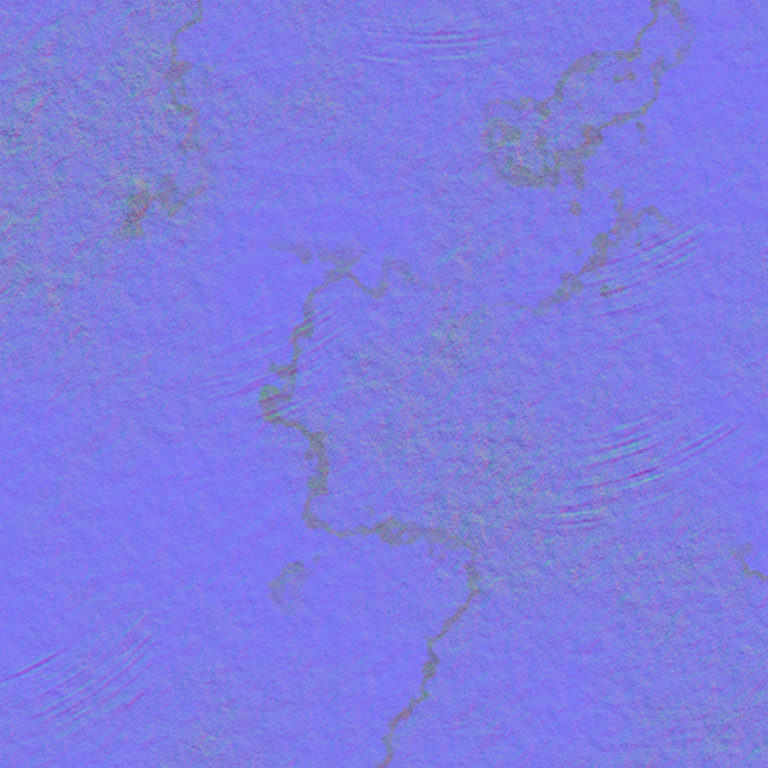
A WebGL 1 fragment shader for this texture map:

```glsl
precision highp float;
// Normal map of worn, trowelled plaster with crumbling cracks and stroke marks.

uniform vec2 u_resolution;

const vec3 SMOOTH_BLUE = vec3(0.496, 0.474, 0.965);
const vec3 WORN_BLUE = vec3(0.503, 0.528, 0.810);
const vec3 CRACK_GREY = vec3(0.480, 0.490, 0.640);
const float SAMPLE_STEP = 1.0 / 512.0;  // spacing of the slope samples
const float GRAIN_SCALE = 60.0;
const float GRAIN_ANGLE = 0.75;
const float GRAIN_STRETCH = 0.8;
const float SMOOTH_RELIEF = 0.40;
const float WORN_RELIEF = 1.05;
const float SLOPE_DULLING = 0.6;        // blue lost on steep grains
const float LAYER_SCALE = 1.9;
const float CRACK_WIDTH = 0.015;
const int STROKE_COUNT = 5;
const vec2 STROKE_START = vec2(0.83, 0.38);
const vec2 STROKE_STRIDE = vec2(0.7549, 0.5698);
const vec2 STROKE_SIZE = vec2(0.14, 0.085);
const float STROKE_LINES = 185.0;
const float STROKE_BEND = 1.1;

float hash(vec2 p) {
  vec3 q = fract(vec3(p.xyx) * 0.1031);
  q += dot(q, q.yzx + 33.33);
  return fract((q.x + q.y) * q.z);
}

float noise(vec2 p) {
  vec2 cell = floor(p);
  vec2 f = fract(p);
  f = f * f * (3.0 - 2.0 * f);
  float low = mix(hash(cell), hash(cell + vec2(1.0, 0.0)), f.x);
  float high = mix(hash(cell + vec2(0.0, 1.0)), hash(cell + vec2(1.0)), f.x);
  return mix(low, high, f.y);
}

mat2 rotation(float angle) {
  float c = cos(angle);
  float s = sin(angle);
  return mat2(c, -s, s, c);
}

// Fractal noise of mean 0.5
float fbm(vec2 p, float gain) {
  mat2 turn = 2.03 * rotation(0.5);
  float sum = 0.0;
  float total = 0.0;
  float weight = 1.0;
  for (int i = 0; i < 7; i++) {
    sum += weight * noise(p);
    total += weight;
    weight *= gain;
    p = turn * p + 17.3;
  }
  return sum / total;
}

// Fine grain, slightly drawn out along one diagonal
float grain(vec2 p) {
  vec2 q = rotation(GRAIN_ANGLE) * p * GRAIN_SCALE;
  q.x *= GRAIN_STRETCH;
  float sum = 0.0;
  float weight = 0.46;
  for (int i = 0; i < 4; i++) {
    sum += weight * noise(q);
    weight *= 0.61;
    q = 2.0 * rotation(0.15) * q + 9.7;
  }
  return sum;
}

// Patches of bent parallel grooves left by the trowel
float strokes(vec2 p) {
  float sum = 0.0;
  for (int i = 0; i < STROKE_COUNT; i++) {
    float id = float(i);
    vec2 centre = fract(STROKE_START + id * STROKE_STRIDE);
    float angle = mix(0.0, 0.6, hash(vec2(id, 4.0)));
    float strength = mix(0.3, 0.8, hash(vec2(id, 9.0)));
    vec2 q = rotation(angle) * (p - centre);
    q.y -= STROKE_BEND * q.x * q.x;
    float reach = length(q / STROKE_SIZE) + 0.9 * (noise(p * 16.0 + id) - 0.5);
    float mask = 1.0 - smoothstep(0.2, 1.0, reach);
    sum += strength * mask * (noise(vec2(q.x * 10.0, q.y * STROKE_LINES) + 31.0 * id) - 0.5);
  }
  return sum;
}

float height(vec2 p) {
  return grain(p) + strokes(p);
}

void main() {
  vec2 p = gl_FragCoord.xy / min(u_resolution.x, u_resolution.y);
  float speckle = 0.5 * (noise(p * 28.0) + noise(p * 150.0 + 7.0));

  // Plaster layers: broken cracks follow their edge, stains fade on one side
  float layer = fbm(p * LAYER_SCALE + vec2(3.7, 8.2), 0.56) - 0.5;
  float shown = smoothstep(0.45, 0.70, noise(p * 5.0 + 41.0));
  float crack = shown * (1.0 - smoothstep(0.2, 1.0, abs(layer) / CRACK_WIDTH));
  crack *= 0.4 + 0.9 * speckle;
  float stain = (1.0 - smoothstep(-0.01, 0.02, layer)) * exp(min(layer, 0.0) * 14.0);
  float patches = smoothstep(0.22, 0.78, fbm(p * 3.0 + vec2(21.0, 5.0), 0.6));
  float wear = 0.72 * patches + 0.28 * stain * (0.3 + 0.7 * shown);
  wear = clamp(wear * (0.45 + 1.1 * speckle), 0.0, 1.0);

  // Slope from forward differences of the height
  float h = height(p);
  vec2 slope = vec2(height(p + vec2(SAMPLE_STEP, 0.0)),
                    height(p + vec2(0.0, SAMPLE_STEP))) - h;
  slope *= mix(SMOOTH_RELIEF, WORN_RELIEF, max(wear, 0.6 * crack));

  vec3 colour = mix(SMOOTH_BLUE, WORN_BLUE, wear);
  colour = mix(colour, CRACK_GREY, 0.85 * crack);
  colour.rg -= slope;
  colour.b -= SLOPE_DULLING * length(slope);
  gl_FragColor = vec4(clamp(colour, 0.0, 1.0), 1.0);
}
```
